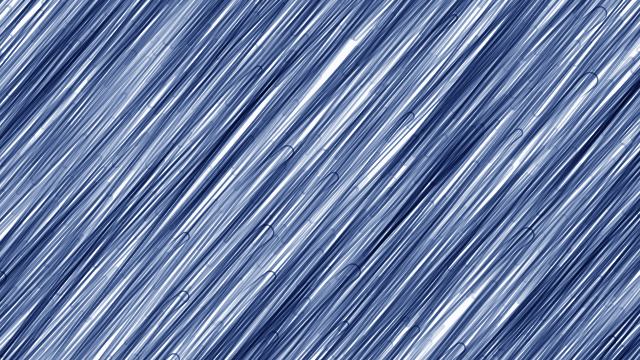
Reproduce this pattern procedurally as a Shadertoy shader.

```glsl
// Dense diagonal ballpoint hatching on white paper.
// Layers of long hairpin strokes, laid in jittered lanes, add up an ink depth;
// the paper is then darkened by exponential absorption, so overlaps go navy.

const vec3  PAPER      = vec3(0.98, 0.985, 0.995);
const vec3  ABSORPTION = vec3(1.0, 0.78, 0.45);  // per unit of ink depth
const int   LAYERS     = 8;
const float ANGLE      = 0.86;    // main stroke direction, radians
const float SPREAD     = 0.13;    // angle range between layers
const float TILT       = 0.03;    // slope range between strokes of a layer
const float BEND       = 0.006;   // slow waviness of the hand
const float LANE       = 0.03;    // lane height, in canvas heights
const float REACH      = 1.4;     // length of a lane cell
const float HALF_WIDTH = 0.003;   // half width of the pen line
const float PRESENCE   = 0.9;     // share of lane cells holding a stroke
const vec2  INK_RANGE  = vec2(0.3, 0.82);
const vec2  HOOK_CELL  = vec2(0.3, 0.12);
const float HOOK_ANGLE = 0.68;
const float HOOK_SHARE = 0.45;
const float HOOK_INK   = 1.0;

vec4 hash4(vec2 p) {
    vec4 q = fract(p.xyxy * vec4(0.1031, 0.1030, 0.0973, 0.1099));
    q += dot(q, q.wzxy + 33.33);
    return fract((q.xxyz + q.yzzw) * q.zywx);
}

// Coordinates along (x) and across (y) the given direction.
vec2 turn(vec2 p, float a) {
    float c = cos(a), s = sin(a);
    return vec2(c * p.x + s * p.y, c * p.y - s * p.x);
}

// Distance to the outline of a capsule: two lines joined by round turns.
float hairpin(vec2 p, float halfLen, float radius) {
    p.x -= clamp(p.x, -halfLen, halfLen);
    return abs(length(p) - radius);
}

float penLine(float dist, float halfWidth, float px) {
    return clamp((halfWidth - dist) / px + 0.5, 0.0, 1.0);
}

// Ink depth of one layer of long strokes.
float strokeLayer(vec2 p, float id, float px) {
    p = turn(p, ANGLE + SPREAD * (hash4(vec2(id, 7.0)).x - 0.5));
    p.y += BEND * sin(p.x * 2.3 + id * 1.7);
    float lane = floor(p.y / LANE);
    float ink = 0.0;
    for (int k = -1; k <= 1; k++) {
        float row = lane + float(k);
        float along = p.x / REACH + hash4(vec2(row, id * 17.0 + 3.0)).x;
        vec2 key = vec2(row + 157.0 * id, floor(along));
        vec4 shape = hash4(key);
        vec4 pen = hash4(key + 61.7);

        vec2 q = vec2((fract(along) - 0.5) * REACH,
                      p.y - (row + 0.5 + 0.8 * (shape.x - 0.5)) * LANE);
        q.y += q.x * TILT * (shape.y - 0.5);
        float halfLen = REACH * mix(0.3, 0.47, shape.z);
        float t = clamp(q.x / halfLen, -1.0, 1.0);

        // The two lines of a hairpin converge towards one end.
        float radius = LANE * mix(0.12, 0.38, shape.w);
        radius *= 0.75 + 0.25 * t * sign(pen.z - 0.5);
        float halfWidth = HALF_WIDTH * mix(0.6, 1.3, pen.x);
        float pressure = mix(INK_RANGE.x, INK_RANGE.y, pen.y);
        pressure *= 1.0 - 0.6 * smoothstep(0.75, 1.0, abs(t));
        ink += step(pen.w, PRESENCE) * pressure
             * penLine(hairpin(q, halfLen, radius), halfWidth, px);
    }
    return ink;
}

// Sparse thin hooks where the pen turned back.
float hooks(vec2 p, float px) {
    p = turn(p, HOOK_ANGLE) / HOOK_CELL;
    p.x += hash4(vec2(floor(p.y), 91.0)).x;
    vec4 h = hash4(floor(p) + 23.0);
    vec2 q = (fract(p) - 0.5 - 0.25 * (h.xy - 0.5)) * HOOK_CELL;
    float halfLen = mix(0.03, 0.07, h.x);
    float dist = hairpin(q, halfLen, mix(0.009, 0.022, h.z));
    float fade = smoothstep(-halfLen, halfLen, q.x);
    return step(h.w, HOOK_SHARE) * HOOK_INK * fade
         * penLine(dist, HALF_WIDTH * 0.6, px);
}

// Broad streaks of heavier and lighter hatching.
float tone(vec2 p) {
    vec2 q = turn(p, ANGLE);
    float waves = sin(q.y * 11.0 + 2.0 * sin(q.x * 2.1))
                + sin(q.y * 27.0 + q.x * 3.1 + 1.3)
                + sin(q.y * 47.0 - q.x * 4.3 + 4.0);
    return 1.0 + 0.12 * waves;
}

void mainImage(out vec4 fragColor, in vec2 fragCoord) {
    float px = 1.0 / iResolution.y;
    vec2 p = fragCoord * px;

    float ink = 0.0;
    for (int i = 0; i < LAYERS; i++) ink += strokeLayer(p, float(i) + 1.0, px);
    ink = ink * tone(p) + hooks(p, px);

    fragColor = vec4(PAPER * exp(-ink * ABSORPTION), 1.0);
}
```
